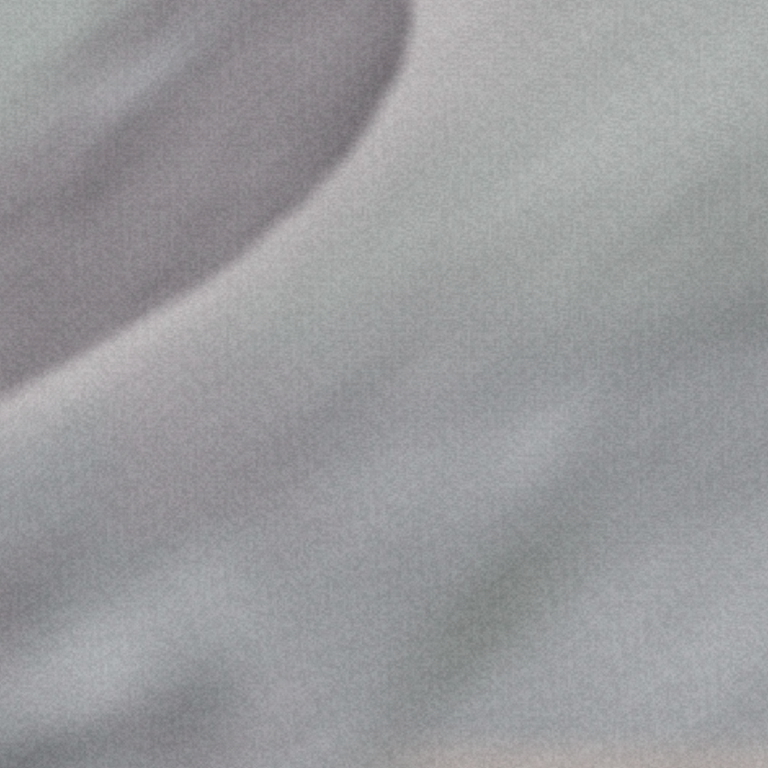
A WebGL 2 fragment shader for this texture:

```glsl
#version 300 es
precision highp float;
// Soft grey stone: a shaded mauve hollow meets a pale curved ridge, over a
// mottled blue-green slope. A parabola gives the ridge, Gaussian patches and
// slanted fractal noise give the mottling, and fine noise gives the grain.

uniform vec2 u_resolution;
out vec4 fragColor;

const float SLANT = 0.66;                       // main streak direction, radians
const vec3 MAUVE = vec3(0.007, -0.011, 0.007);  // tints added to a grey tone
const vec3 GREEN = vec3(-0.009, 0.007, 0.000);
const vec3 BLUE = vec3(-0.010, -0.001, 0.012);
const vec3 WARM = vec3(0.020, -0.004, -0.010);

float hash(vec2 p) {
    return fract(sin(dot(p, vec2(127.1, 311.7))) * 43758.545);
}

float valueNoise(vec2 p) {
    vec2 cell = floor(p);
    vec2 f = fract(p);
    f = f * f * (3.0 - 2.0 * f);
    float low = mix(hash(cell), hash(cell + vec2(1.0, 0.0)), f.x);
    float high = mix(hash(cell + vec2(0.0, 1.0)), hash(cell + vec2(1.0)), f.x);
    return mix(low, high, f.y);
}

// Fractal noise centred on zero.
float fbm(vec2 p) {
    float sum = 0.0;
    float gain = 0.5;
    for (int i = 0; i < 4; i++) {
        sum += gain * (valueNoise(p) - 0.5);
        p = p * 2.03 + vec2(17.3, 9.1);
        gain *= 0.5;
    }
    return sum;
}

vec2 rotate(vec2 p, float angle) {
    float c = cos(angle);
    float s = sin(angle);
    return vec2(c * p.x + s * p.y, c * p.y - s * p.x);
}

// Elongated soft spot, 1 at its centre.
float patchAt(vec2 p, vec2 centre, float angle, vec2 radii) {
    vec2 q = rotate(p - centre, angle) / radii;
    return exp(-dot(q, q));
}

// Approximate signed distance to the ridge, positive on the pale side.
float ridgeDistance(vec2 p) {
    float drop = 1.0 - p.y;
    float ridgeX = 0.537 - 2.0 * drop * drop;
    return (p.x - ridgeX) / sqrt(1.0 + 16.0 * drop * drop);
}

vec3 hollowColor(vec2 p, float dist, float streak) {
    float tone = 0.540 + 0.16 * streak;
    tone -= 0.075 * exp(-dist * dist / 0.004) * smoothstep(0.65, 1.0, p.y);
    tone -= 0.035 * patchAt(p, vec2(0.14, 0.78), SLANT, vec2(0.22, 0.035));
    tone -= 0.035 * patchAt(p, vec2(0.30, 0.95), SLANT, vec2(0.16, 0.025));
    float sheen = patchAt(p, vec2(0.20, 0.91), SLANT, vec2(0.13, 0.035));
    float corner = smoothstep(-0.09, 0.07, p.y - p.x - 0.83 + 0.1 * streak);
    tone = mix(tone + 0.055 * sheen, 0.665, corner);
    return tone + mix(mix(MAUVE, BLUE, 0.6 * sheen), GREEN * 1.4, corner);
}

vec3 slopeColor(vec2 p, float dist, float streak) {
    float tone = 0.597 + 0.09 * streak;
    // Pale areas
    tone += 0.075 * patchAt(p, vec2(0.88, 0.88), 0.50, vec2(0.48, 0.17));
    tone += 0.060 * patchAt(p, vec2(0.92, 0.17), 0.50, vec2(0.34, 0.15));
    tone += 0.085 * patchAt(p, vec2(0.14, 0.13), 0.60, vec2(0.17, 0.06));
    tone += 0.040 * patchAt(p, vec2(0.30, 0.20), 2.00, vec2(0.11, 0.05));
    tone += 0.045 * patchAt(p, vec2(0.70, 0.41), 0.80, vec2(0.10, 0.05));
    tone += 0.030 * patchAt(p, vec2(0.54, 0.38), 0.40, vec2(0.11, 0.06));
    // Shaded areas
    tone -= 0.025 * patchAt(p, vec2(0.58, 0.57), 0.55, vec2(0.38, 0.07));
    tone -= 0.050 * patchAt(p, vec2(1.00, 0.59), 0.40, vec2(0.16, 0.045));
    tone -= 0.080 * patchAt(p, vec2(0.64, 0.20), 0.78, vec2(0.20, 0.055));
    tone -= 0.035 * patchAt(p, vec2(0.18, 0.33), 0.40, vec2(0.20, 0.07));
    tone -= 0.075 * patchAt(p, vec2(0.00, 0.21), 0.50, vec2(0.11, 0.06));
    tone -= 0.110 * patchAt(p, vec2(0.04, 0.01), 0.30, vec2(0.13, 0.040));
    tone -= 0.070 * patchAt(p, vec2(0.24, 0.05), 0.90, vec2(0.13, 0.060));

    // Tint drifts from green above to blue below, with mauve clouds
    vec3 tint = mix(BLUE, GREEN, smoothstep(0.38, 0.62, p.y - 0.1 * p.x));
    tint = mix(tint, GREEN, patchAt(p, vec2(0.64, 0.20), 0.78, vec2(0.16, 0.06)));
    float cloud = smoothstep(-0.05, 0.25, fbm(p * 5.0 + 31.0));
    tint = mix(tint, MAUVE, 0.8 * cloud * smoothstep(0.9, 0.1, p.x));
    float foot = smoothstep(0.06, 0.0, p.y) * smoothstep(0.40, 0.60, p.x);
    tint = mix(tint, WARM, foot);
    tone += 0.035 * foot;

    // Bright rim that widens towards the top
    float width = mix(0.062, 0.20, smoothstep(0.72, 1.0, p.y));
    float rim = exp(-dist * dist / (width * width));
    return mix(tone + tint, vec3(0.742, 0.725, 0.732) + 0.06 * streak, 0.9 * rim);
}

void main() {
    vec2 p = gl_FragCoord.xy / u_resolution;
    float streak = fbm(rotate(p, SLANT) * vec2(5.0, 13.0) + 4.0);
    float dist = ridgeDistance(p) + 0.012 * fbm(p * 14.0);

    vec3 color = mix(hollowColor(p, dist, streak), slopeColor(p, dist, streak),
                     smoothstep(-0.016, 0.014, dist));

    // Fine grain, mostly in brightness with a trace of colour
    float grain = valueNoise(p * 290.0) + 0.7 * valueNoise(p * 470.0 + 53.0) - 0.85;
    float chroma = valueNoise(p * 130.0 + 11.0) - 0.5;
    color += 0.062 * grain + 0.014 * chroma * vec3(1.0, -0.4, 0.2);
    fragColor = vec4(color, 1.0);
}
```
